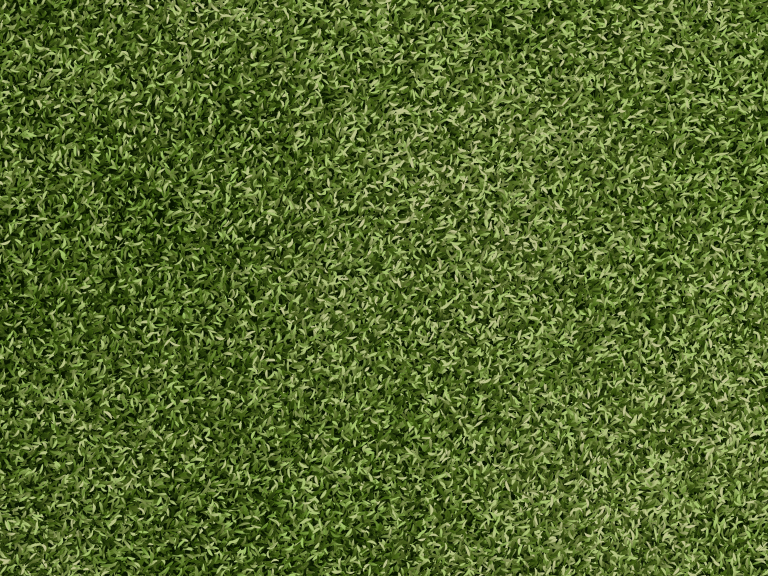
This texture is drawn by a Shadertoy shader. Its source:

```glsl
// A dense lawn seen from above: short, bent blades of grass in sun and shade.
// Jittered cell grids scatter the blades in stacked layers, lowest first;
// layered sines vary their brightness, dryness and lean across the lawn.

vec3 hash3(vec3 p) {
    p = fract(p * vec3(0.1031, 0.1030, 0.0973));
    p += dot(p, p.yxz + 33.33);
    return fract((p.xxy + p.yxx) * p.zyx);
}

// Slow variation over the lawn, about -1 to 1
float patches(vec2 p) {
    return 0.45 * sin(5.0 * p.x + 2.6 * p.y + 2.2)
         + 0.35 * sin(9.0 * p.y - 6.5 * p.x + 0.8)
         + 0.20 * sin(17.0 * p.x + 13.0 * p.y + 2.0 * sin(8.0 * p.y));
}

// Tone 0 is deep shade, 1 is a sunlit blade; dry blades are paler and warmer
vec3 grassColor(float tone, float dry) {
    tone = clamp(tone, 0.0, 1.0);
    vec3 color = mix(vec3(0.03, 0.08, 0.00), vec3(0.15, 0.23, 0.04), smoothstep(0.0, 0.20, tone));
    color = mix(color, vec3(0.28, 0.37, 0.10), smoothstep(0.20, 0.45, tone));
    color = mix(color, vec3(0.45, 0.54, 0.25), smoothstep(0.45, 0.74, tone));
    color = mix(color, vec3(0.70, 0.77, 0.49), smoothstep(0.74, 1.0, tone));
    return color + (dry - 0.5) * tone * vec3(0.12, 0.01, 0.16);
}

// Approximate distance to a curved blade that tapers towards both tips
float bladeDistance(vec2 q, float halfLength, float halfWidth, float bend) {
    float along = clamp(q.x / halfLength, -1.0, 1.0);
    float side = abs(q.y + bend * (along * along - 0.4));
    float width = halfWidth * (1.0 - 0.65 * along * along);
    return max(side - width, abs(q.x) - halfLength);
}

void mainImage(out vec4 fragColor, in vec2 fragCoord) {
    vec2 p = fragCoord / iResolution.y;
    float softness = max(1.0 / iResolution.y, 0.0020);
    float broad = patches(p);
    float sunlight = 0.07 * broad + 0.10 * (p.x - 0.67);
    float lean = 0.6 + 0.35 * sin(3.0 * p.y + 2.0 * p.x - 1.0);

    vec3 color = vec3(0.04, 0.09, 0.01);
    const float cellSize = 0.011;

    for (int layer = 0; layer < 6; layer++) {
        float height = float(layer) / 5.0;
        vec2 grid = p / cellSize + float(layer) * vec2(17.37, 9.71);
        vec2 cell = floor(grid);

        for (int k = 0; k < 9; k++) {
            vec2 id = cell + vec2(k % 3 - 1, k / 3 - 1);
            vec3 place = hash3(vec3(id, float(layer) * 7.0 + 1.0));
            vec3 look = hash3(vec3(id.yx + 41.0, float(layer) * 5.0 + 3.0));

            // Turn into the blade's own frame
            vec2 q = (grid - id - place.xy) * cellSize;
            float angle = lean + (place.z + look.z - 1.0) * 2.2;
            float c = cos(angle), s = sin(angle);
            q = vec2(c * q.x + s * q.y, c * q.y - s * q.x);

            float halfLength = mix(0.0055, 0.0100, look.y);
            float halfWidth = mix(0.0017, 0.0028, place.x);
            float bend = (place.y - 0.5) * 0.006;
            float d = bladeDistance(q, halfLength, halfWidth, bend);
            float cover = clamp(0.5 - d / softness, 0.0, 1.0);

            // Higher blades and blade tips catch more light
            float tone = look.x + 0.5 * (height - 0.72) + sunlight
                       + 0.10 * q.x / halfLength;
            float dry = fract(look.y * 7.0 + place.z) + 0.15 * broad;
            color = mix(color, grassColor(tone, dry), cover);
        }
    }
    fragColor = vec4(clamp(color, 0.0, 1.0), 1.0);
}
```
